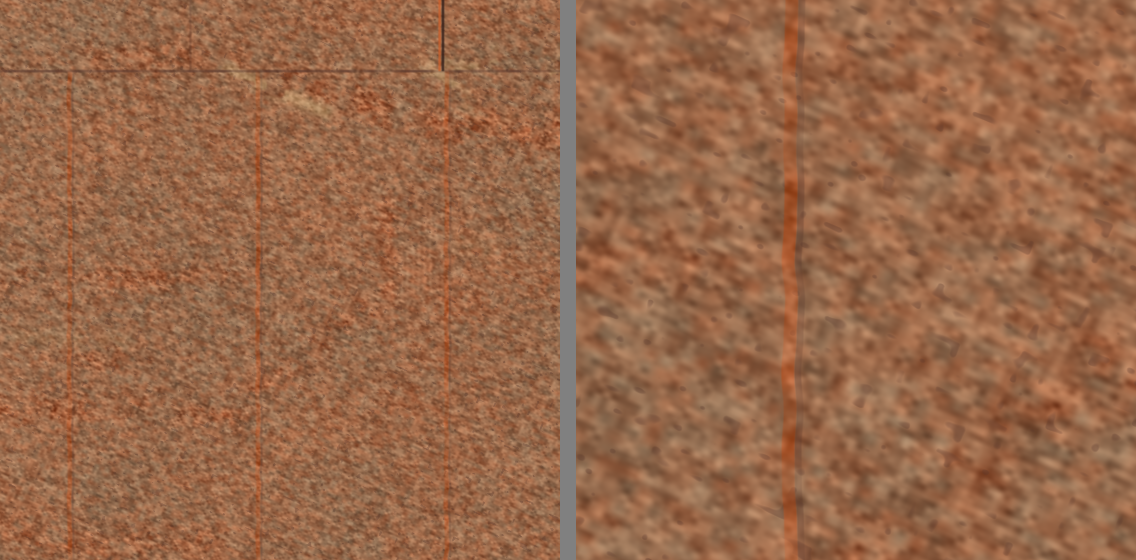
Left: the whole. Right: its middle third, enlarged.
Reproduce this texture procedurally as a Shadertoy shader.

```glsl
// Weathered rust-brown sheet: slanted two-scale grain over a brown ground, with
// rusty patches, ribbed zones, pale scuffs and thin orange panel seams.
// Grain is value noise; marks are soft segments broken up by the same noise.

const vec3 GROUND = vec3(0.605, 0.408, 0.286);
const vec3 RUST_SHIFT = vec3(0.045, -0.055, -0.075);  // grey-brown towards rust
const vec3 LIGHT_TINT = vec3(1.0, 0.90, 0.76);
const vec3 SEAM_ORANGE = vec3(0.70, 0.33, 0.15);
const vec3 SEAM_DARK = vec3(0.34, 0.21, 0.17);
const vec3 SCUFF_PALE = vec3(0.72, 0.58, 0.41);
const float GRAIN_SCALE = 118.0;
const float GRAIN_SLANT = 0.42;
const float GRAIN_CONTRAST = 0.34;
const float RIB_PITCH = 0.0105;
const float PANEL_WIDTH = 0.3365;
const float PANEL_START = 0.124;
const float TOP_JOINT = 0.873;

float hash(vec2 p) {
    return fract(sin(dot(p, vec2(12.9898, 78.233))) * 43758.5453);
}

float noise(vec2 p) {
    vec2 cell = floor(p);
    vec2 f = fract(p);
    f = f * f * (3.0 - 2.0 * f);
    float low = mix(hash(cell), hash(cell + vec2(1, 0)), f.x);
    float high = mix(hash(cell + vec2(0, 1)), hash(cell + vec2(1, 1)), f.x);
    return mix(low, high, f.y);
}

float fbm(vec2 p) {
    float sum = 0.0;
    float weight = 0.5;
    for (int i = 0; i < 4; i++) {
        sum += weight * noise(p);
        p = p * 2.03 + 17.3;
        weight *= 0.5;
    }
    return sum / 0.9375;
}

float bell(float x, float width) {
    return exp(-x * x / (width * width));
}

// Soft stroke from a to b
float stroke(vec2 p, vec2 a, vec2 b, float width) {
    vec2 ab = b - a;
    float t = clamp(dot(p - a, ab) / dot(ab, ab), 0.0, 1.0);
    return bell(length(p - a - ab * t), width);
}

// Thin line with edges smoothed over one pixel
float line(float x, float halfWidth) {
    float soft = 1.2 / iResolution.y;
    return 1.0 - smoothstep(halfWidth - soft, halfWidth + soft, abs(x));
}

// Where the surface is rustier and rougher
float rustMask(vec2 p) {
    float rust = 0.0;
    for (int i = 0; i < 3; i++) {
        float y = 0.505 - 0.235 * float(i) + 0.02 * (noise(vec2(p.x * 9.0, i)) - 0.5);
        rust += 0.7 * bell(p.y - y, 0.022) * (1.0 - smoothstep(0.35, 0.52, p.x));
    }
    rust += 0.8 * stroke(p, vec2(0.69, 0.63), vec2(0.69, 0.49), 0.016);
    rust += 0.7 * stroke(p, vec2(0.69, 0.48), vec2(0.41, 0.26), 0.024);
    rust += 0.8 * stroke(p, vec2(0.07, 0.36), vec2(0.21, 0.355), 0.017);
    rust += 0.9 * stroke(p, vec2(0.53, 0.85), vec2(0.68, 0.81), 0.032);
    rust += 0.9 * stroke(p, vec2(0.78, 0.78), vec2(1.0, 0.77), 0.035);
    rust += 0.6 * stroke(p, vec2(0.17, 0.895), vec2(0.42, 0.90), 0.028);
    return rust * smoothstep(0.22, 0.62, fbm(p * 28.0));
}

// Faint vertical ribs, confined to a few blocks
float ribs(vec2 p) {
    float area = stroke(p, vec2(0.755, 0.60), vec2(0.755, 0.51), 0.042);
    area += 0.8 * stroke(p, vec2(0.49, 0.46), vec2(0.49, 0.35), 0.022);
    area += 0.6 * stroke(p, vec2(0.02, 0.98), vec2(0.18, 0.97), 0.035);
    area += 0.5 * stroke(p, vec2(0.02, 0.82), vec2(0.40, 0.82), 0.014);
    return area * sin(6.2832 * p.x / RIB_PITCH);
}

float scuffs(vec2 p) {
    float area = stroke(p, vec2(0.41, 0.875), vec2(0.58, 0.80), 0.014);
    float right = smoothstep(0.72, 0.80, p.x) * bell(p.y - 0.865, 0.06);
    area += right * smoothstep(0.53, 0.70, fbm(p * vec2(17.0, 24.0) + 4.0));
    area += 0.35 * stroke(p, vec2(0.03, 0.40), vec2(0.22, 0.39), 0.016);
    area += 0.25 * stroke(p, vec2(0.83, 0.57), vec2(0.90, 0.54), 0.022);
    return area * smoothstep(0.2, 0.55, noise(p * 60.0));
}

void mainImage(out vec4 fragColor, in vec2 fragCoord) {
    vec2 p = fragCoord / iResolution.xy;
    float c = cos(GRAIN_SLANT);
    float s = sin(GRAIN_SLANT);
    vec2 q = vec2(c * p.x - s * p.y, s * p.x + c * p.y) * GRAIN_SCALE;

    // Grain, with separate noise for brightness and hue
    float grain = 0.55 * noise(q * vec2(0.8, 1.35)) + 0.45 * noise(q * vec2(1.75, 2.3) + 31.0) - 0.5;
    float hue = noise(q * vec2(0.85, 1.1) + 73.0) - 0.5;
    float mottling = fbm(p * vec2(5.0, 8.0) + 9.0) - 0.5;
    float rust = rustMask(p);
    float light = grain * GRAIN_CONTRAST * (1.0 + 0.5 * rust) + 0.05 * mottling + 0.025 * ribs(p);
    vec3 color = GROUND + LIGHT_TINT * light;
    color += RUST_SHIFT * (0.9 * hue + 0.9 * mottling + 0.75 * rust - 0.08);
    float speck = smoothstep(0.80, 0.95, noise(q * vec2(1.1, 1.5) + 140.0));
    color = mix(color, SEAM_DARK, 0.32 * speck);
    color = mix(color, SCUFF_PALE + 0.25 * grain, 0.7 * clamp(scuffs(p), 0.0, 1.0));

    // Panel seams below the joint, worn unevenly along their length
    float below = 1.0 - smoothstep(TOP_JOINT - 0.002, TOP_JOINT + 0.002, p.y);
    float panel = floor((p.x - PANEL_START) / PANEL_WIDTH + 0.5);
    float seamX = p.x - PANEL_START - panel * PANEL_WIDTH + 0.003 * (noise(vec2(p.y * 45.0, panel)) - 0.5);
    float wear = below * (0.3 + 0.7 * noise(vec2(panel * 7.0, p.y * 70.0)));
    color = mix(color, SEAM_DARK, 0.35 * wear * line(seamX - 0.006, 0.002));
    color = mix(color, SEAM_ORANGE + 0.3 * grain, 0.75 * wear * line(seamX, 0.0038));

    // Top joint and the sharp gap above it
    float jointWear = 0.25 + 0.5 * noise(vec2(p.x * 50.0, 3.0));
    color = mix(color, SEAM_DARK, jointWear * line(p.y - TOP_JOINT, 0.0022));
    color = mix(color, SEAM_ORANGE * 1.15, 0.75 * (1.0 - below) * line(p.x - 0.785, 0.0022));
    color = mix(color, SEAM_DARK * 0.6, 0.85 * (1.0 - below) * line(p.x - 0.791, 0.0022));
    color = mix(color, SEAM_DARK, 0.25 * (1.0 - below) * line(p.x - 0.34, 0.002));

    fragColor = vec4(clamp(color, 0.0, 1.0), 1.0);
}
```
